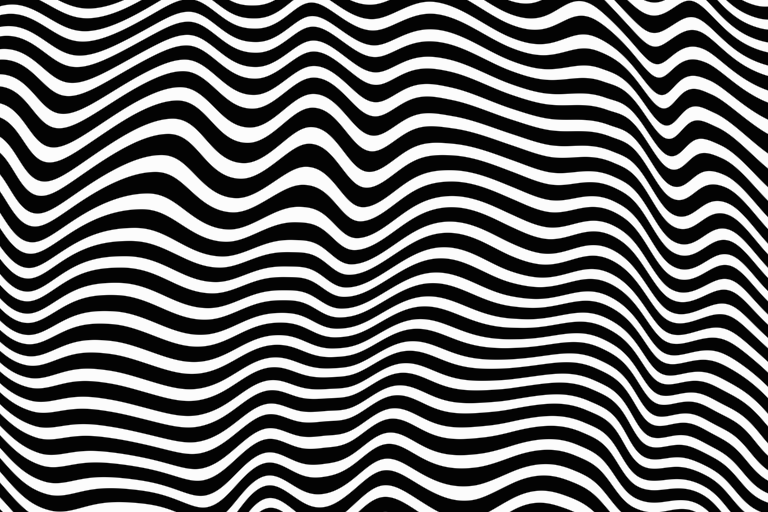
Write a WebGL 2 fragment shader that draws this background.

```glsl
#version 300 es
precision highp float;
// Black and white wavy stripes, like a rippled sheet of parallel bands.
// A smooth height field, built from slow noise and folds of random depth,
// shifts evenly spaced horizontal stripes up and down.

uniform vec2 u_resolution;
out vec4 fragColor;

float hash(vec2 cell) {
    return fract(sin(dot(cell, vec2(127.1, 311.7))) * 43758.55);
}

// Smooth value noise from 0 to 1
float noise(vec2 p) {
    vec2 cell = floor(p);
    vec2 t = fract(p);
    t = t * t * (3.0 - 2.0 * t);
    float low = mix(hash(cell), hash(cell + vec2(1.0, 0.0)), t.x);
    float high = mix(hash(cell + vec2(0.0, 1.0)), hash(cell + vec2(1.0, 1.0)), t.x);
    return mix(low, high, t.y);
}

// Vertical shift of the stripes at p, in canvas heights
float lift(vec2 p) {
    // Broad hills
    float hills = 0.12 * noise(p / vec2(0.40, 0.36) + vec2(3.3, 7.6));

    // Alternating crests and troughs, unevenly spaced and drifting with height
    float across = p.x + 0.06 * sin(4.0 * p.y + 2.0 * p.x) + 0.03 * sin(9.0 * p.x + 1.0);
    vec2 fold = vec2(across / 0.14, p.y / 0.30);
    float depth = 0.2 + 0.8 * noise(fold + vec2(11.0, 5.4));
    float folds = 0.05 * depth * cos(3.14159 * fold.x);

    // The sheet falls away towards the right
    float slope = 0.2 * smoothstep(1.0, 1.6, p.x);
    return hills + folds - slope;
}

void main() {
    vec2 p = gl_FragCoord.xy / u_resolution.y;
    float phase = 20.0 * (p.y - lift(p));

    // Signed distance to the stripe edge, in pixels
    float phasePerPixel = max(length(vec2(dFdx(phase), dFdy(phase))), 1e-4);
    float edge = (0.218 - abs(fract(phase) - 0.5)) / phasePerPixel;
    float white = clamp(edge / 1.25 + 0.5, 0.0, 1.0);

    fragColor = vec4(vec3(mix(0.01, 0.99, white)), 1.0);
}
```
